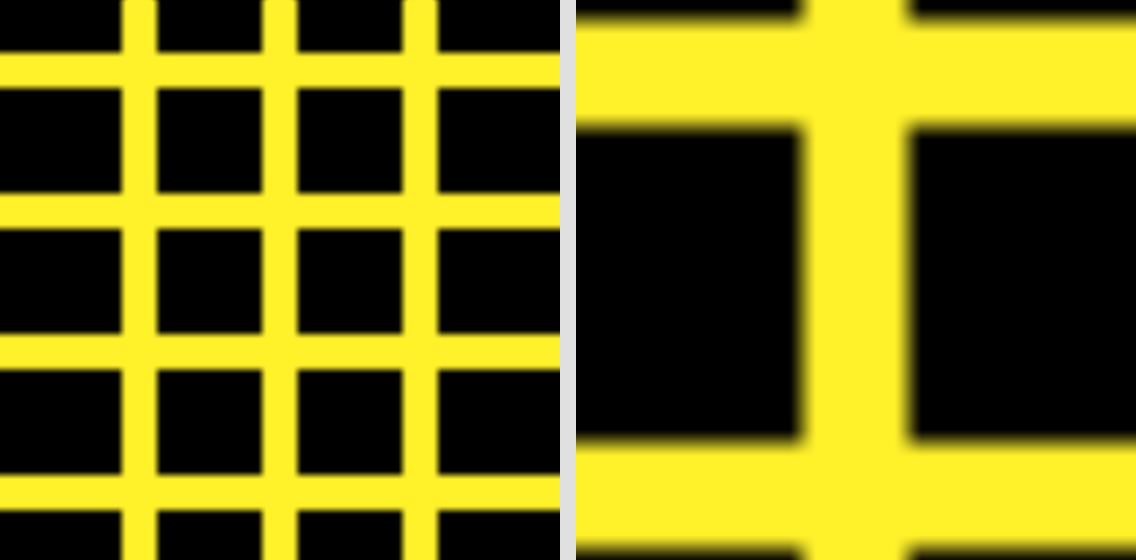
Left: the whole. Right: its middle third, enlarged.
Reproduce this pattern procedurally as a WebGL 2 fragment shader.

```glsl
#version 300 es
precision highp float;
// Yellow lattice on black: three upright bars crossed by four level bars, with soft edges.

uniform vec2 u_resolution;
out vec4 fragColor;

const vec3 GROUND_COLOR = vec3(0.0);
const vec3 BAR_COLOR = vec3(1.0, 0.945, 0.165);

const vec2 BAR_COUNT = vec2(3.0, 4.0);        // upright bars, level bars
const vec2 FIRST_CENTER = vec2(0.2490, 0.1203);
const vec2 PITCH = vec2(0.2507, 0.2513);
const float HALF_WIDTH = 0.0314;
const float EDGE_SOFTNESS = 0.0160;           // full width of the edge ramp
const float BAR_TOP = 1.007;                  // upright bars end just past the top
const float TOP_RADIUS = 0.014;

// Signed offset from the centre line of the nearest bar on each axis
vec2 nearestBarOffset(vec2 p) {
    vec2 index = clamp(round((p - FIRST_CENTER) / PITCH), vec2(0.0), BAR_COUNT - 1.0);
    return p - FIRST_CENTER - index * PITCH;
}

// Distance to an upright bar with rounded upper corners
float uprightDistance(float offset, float y) {
    vec2 q = vec2(abs(offset) - HALF_WIDTH, y - BAR_TOP) + TOP_RADIUS;
    return length(max(q, 0.0)) + min(max(q.x, q.y), 0.0) - TOP_RADIUS;
}

// Nearly linear coverage ramp, never narrower than one pixel
float coverage(float dist, float pixel) {
    float t = clamp(0.5 - dist / max(EDGE_SOFTNESS, pixel), 0.0, 1.0);
    return mix(t, smoothstep(0.0, 1.0, t), 0.5);
}

void main() {
    vec2 p = gl_FragCoord.xy / u_resolution;
    float pixel = 1.0 / min(u_resolution.x, u_resolution.y);
    vec2 offset = nearestBarOffset(p);

    float upright = coverage(uprightDistance(offset.x, p.y), pixel);
    float level = coverage(abs(offset.y) - HALF_WIDTH, pixel);

    // Union of both bar sets
    float lattice = 1.0 - (1.0 - upright) * (1.0 - level);
    fragColor = vec4(mix(GROUND_COLOR, BAR_COLOR, lattice), 1.0);
}
```
